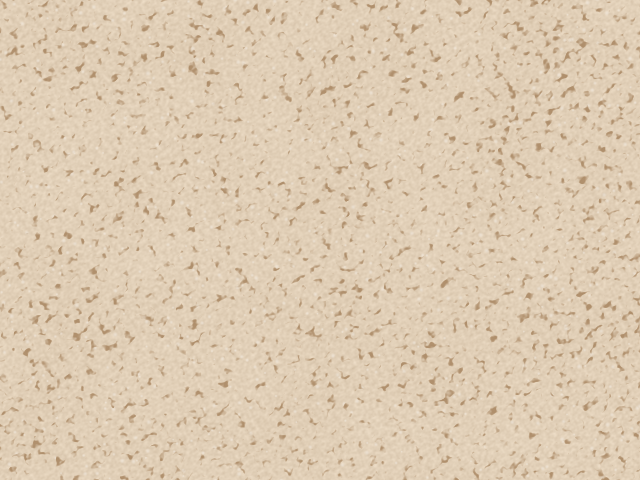
Write a Shadertoy shader that draws this texture.

```glsl
#define SPECK_FREQ 66.0
#define GRAIN_FREQ 120.0
#define CLUMP_FREQ 5.0
#define SPARKLE_FREQ 60.0
#define SPECK_START 0.17
#define SPECK_FULL 0.58
#define GRAIN_CONTRAST 0.055
#define STONE vec3(0.882, 0.812, 0.718)
#define SPECK vec3(0.655, 0.520, 0.375)
#define CRYSTAL vec3(0.945, 0.915, 0.875)

vec2 hash2(vec2 p) {
    vec3 q = fract(p.xyx * vec3(0.1031, 0.1030, 0.0973));
    q += dot(q, q.yzx + 33.33);
    return fract((q.xx + q.yz) * q.zy);
}

// Gradient noise with unit gradients, about -0.7 to 0.7
float cornerRamp(vec2 cell, vec2 offset) {
    float angle = 6.2832 * hash2(cell).x;
    return dot(vec2(cos(angle), sin(angle)), offset);
}

float gradientNoise(vec2 p) {
    vec2 i = floor(p), f = fract(p);
    vec2 u = f * f * f * (f * (f * 6.0 - 15.0) + 10.0);
    vec2 e = vec2(1.0, 0.0);
    float low = mix(cornerRamp(i, f), cornerRamp(i + e.xy, f - e.xy), u.x);
    float high = mix(cornerRamp(i + e.yx, f - e.yx), cornerRamp(i + e.xx, f - e.xx), u.x);
    return mix(low, high, u.y);
}

float fbm(vec2 p) {
    float sum = 0.0, amplitude = 1.0;
    for (int i = 0; i < 4; i++) {
        sum += amplitude * gradientNoise(p);
        p = mat2(1.6, 1.2, -1.2, 1.6) * p + 17.3;
        amplitude *= 0.55;
    }
    return sum;
}

// Sparse soft dots, one candidate per jittered cell
float sparkles(vec2 p) {
    vec2 cell = floor(p);
    float glow = 0.0;
    for (int y = -1; y <= 1; y++) {
        for (int x = -1; x <= 1; x++) {
            vec2 c = cell + vec2(x, y);
            vec2 d = p - c - hash2(c + 71.0);
            vec2 pick = hash2(c + 139.0);
            float radius = mix(0.18, 0.42, pick.y);
            glow = max(glow, step(0.86, pick.x) * (1.0 - smoothstep(0.0, radius, length(d))));
        }
    }
    return glow;
}

void mainImage(out vec4 fragColor, in vec2 fragCoord) {
    vec2 uv = fragCoord / iResolution.y;

    // Grain frame turned and stretched along the rising diagonal
    vec2 p = mat2(0.82, -0.57, 0.57, 0.82) * uv * vec2(1.0) + 3.7;
    p.x *= 0.85;

    // Broad clumps, denser towards the right
    float clump = fbm(uv * CLUMP_FREQ + 11.0);
    float density = 0.13 * clump + 0.05 * smoothstep(0.7, 1.3, uv.x) - 0.02;

    // Ragged brown specks in two sizes
    vec2 warp = vec2(gradientNoise(p * 95.0 + 5.0), gradientNoise(p * 95.0 + 47.0));
    float coarse = gradientNoise(p * SPECK_FREQ + 0.55 * warp);
    float fine = gradientNoise(p * SPECK_FREQ * 1.7 + 31.0);
    float speck = smoothstep(SPECK_START, SPECK_FULL, coarse + 0.35 * fine + density);

    // Pale grainy ground with a faint broad tint
    float grain = gradientNoise(p * GRAIN_FREQ + 9.0) + 0.6 * gradientNoise(p * GRAIN_FREQ * 1.6 + 63.0);
    vec3 color = STONE + GRAIN_CONTRAST * grain * vec3(0.9, 1.0, 1.1);
    color -= 0.012 * clump * vec3(0.8, 1.0, 1.2);

    color = mix(color, SPECK, 0.85 * speck);
    color = mix(color, CRYSTAL, 0.6 * sparkles(uv * SPARKLE_FREQ) * (1.0 - speck));
    fragColor = vec4(color, 1.0);
}
```
